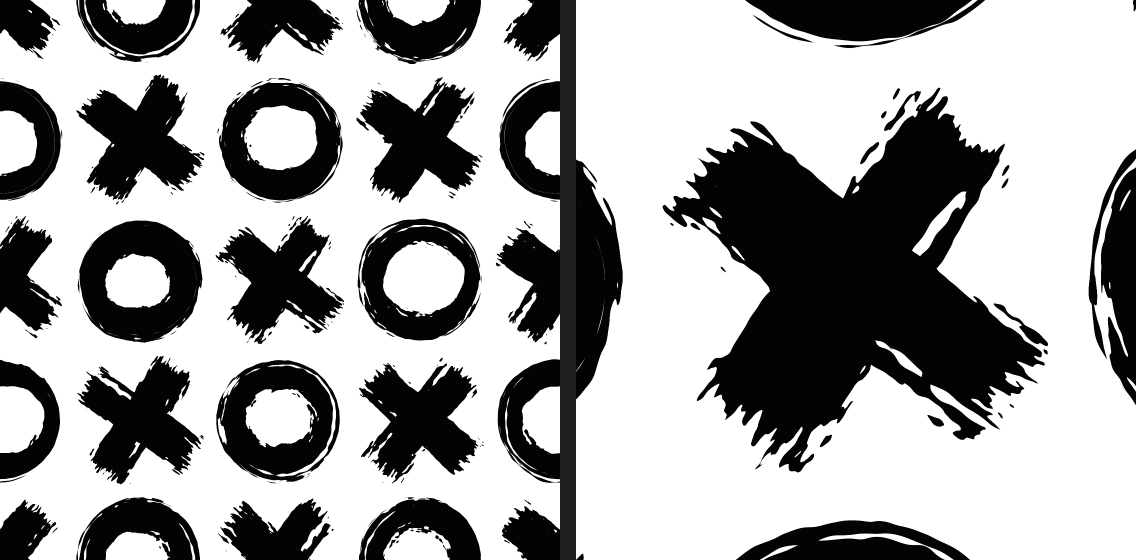
Left, the full canvas; right, a detail of the centre.
Write a Shadertoy shader that draws this pattern.

```glsl
#define CELLS 4.0
#define INK vec3(0.01)
#define PAPER vec3(1.0)
#define RING_RADIUS 0.428
#define HOLE_RADIUS 0.215
#define STROKE_SIZE vec2(0.445, 0.142)
#define CORNER 0.045
#define RAGGED 0.06
#define GAP_WIDTH 0.035
#define SAMPLES 3
#define TAU 6.2831853

float hash(vec3 p) {
    p = fract(p * 0.1031);
    p += dot(p, p.zyx + 31.32);
    return fract((p.x + p.y) * p.z);
}

float cornerSlope(vec2 corner, vec2 offset, float period, float seed) {
    float angle = TAU * hash(vec3(mod(corner.x, period), corner.y, seed));
    return dot(vec2(cos(angle), sin(angle)), offset);
}

// Gradient noise, about -1 to 1, wrapping in x after a whole period
float noise(vec2 p, float period, float seed) {
    vec2 i = floor(p), f = p - i;
    vec2 w = f * f * f * (f * (f * 6.0 - 15.0) + 10.0);
    vec2 e = vec2(1.0, 0.0);
    float low = mix(cornerSlope(i, f, period, seed),
                    cornerSlope(i + e, f - e, period, seed), w.x);
    float high = mix(cornerSlope(i + e.yx, f - e.yx, period, seed),
                     cornerSlope(i + 1.0, f - 1.0, period, seed), w.x);
    return 1.5 * mix(low, high, w.y);
}

// Frays a distance with bristle streaks; st is (along, across) the brush
float bristles(float d, vec2 st, float period, float seed, float dry, float tip) {
    float worn = smoothstep(-0.15, 0.6, noise(st * vec2(1.0, 6.0), period, seed));
    float streak = noise(st * vec2(4.0, 42.0), 4.0 * period, seed + 1.0)
                 + 0.6 * noise(st * vec2(12.0, 75.0), 12.0 * period, seed + 2.0);
    return d + RAGGED * (0.08 + dry * worn + tip) * streak;
}

// Broken hairline running along the brush
float strand(float offset, float along, float period, float seed, float width) {
    float body = noise(vec2(along, 0.5), period, seed)
               + 0.5 * noise(vec2(along * 8.0, offset * 40.0), 8.0 * period, seed + 1.0);
    float drift = 0.015 * noise(vec2(along * 2.0, 0.5), 2.0 * period, seed + 2.0);
    return abs(offset - drift) - width * (body - 0.12);
}

float stroke(vec2 p, float angle, float seed) {
    float c = cos(angle), s = sin(angle);
    p = vec2(c * p.x + s * p.y, c * p.y - s * p.x);
    float dry = hash(vec3(seed, 3.0, 7.0));
    float lean = hash(vec3(seed, 5.0, 2.0)) - 0.5;
    p.y += 0.15 * lean * p.x * p.x;
    vec2 st = vec2(p.x * 2.0, p.y);

    // Rounded bar with a wavering width and slanted ends
    float waver = 0.016 * noise(vec2(st.x * 2.0, sign(p.y) * 2.5), 64.0, seed);
    vec2 q = abs(vec2(p.x + 0.3 * lean * p.y, p.y)) - STROKE_SIZE + CORNER;
    q.y += waver;
    float d = length(max(q, 0.0)) + min(max(q.x, q.y), 0.0) - CORNER;

    float tip = 0.75 * smoothstep(0.28, 0.44, abs(p.x));
    d = bristles(d, st, 64.0, seed + 3.0, 0.25 + 0.75 * dry, tip);
    float gap = strand(p.y - 0.088 * sign(lean), st.x, 64.0, seed + 6.0, GAP_WIDTH);
    return max(d, -gap);
}

float ring(vec2 p, float seed) {
    float r = length(p);
    float along = 4.0 * (atan(p.y, p.x) / TAU + 0.5);
    float dry = hash(vec3(seed, 3.0, 7.0));
    float size = hash(vec3(seed, 8.0, 4.0));
    vec2 shift = 0.05 * vec2(size - 0.5, dry - 0.5);

    // Uneven disc with an oval hole
    float outer = r - RING_RADIUS + 0.012 * noise(vec2(along, 0.5), 4.0, seed);
    float hole = HOLE_RADIUS * mix(0.85, 1.17, size)
               + 0.018 * noise(vec2(along * 3.0, 0.5), 12.0, seed + 1.0);
    float d = max(outer, hole - length((p - shift) / vec2(1.17, 1.0)));

    d = bristles(d, vec2(along, r), 4.0, seed + 3.0, 0.15 + 0.85 * dry, 0.0);
    float gap = strand(r - RING_RADIUS + 0.035, along, 4.0, seed + 6.0, 0.02 * dry);
    float stray = strand(r - RING_RADIUS - 0.012, along, 4.0, seed + 9.0, 0.013);
    return min(max(d, -gap), stray);
}

// Signed distance to the mark of the cell under a canvas position
float mark(vec2 uv) {
    vec2 grid = uv * CELLS + 0.5;
    vec2 id = mod(floor(grid), CELLS);
    vec2 p = fract(grid) - 0.5;
    float seed = 40.0 * (id.x + CELLS * id.y) + 11.0;
    float d;
    if (mod(id.x + id.y, 2.0) < 0.5) {
        float tilt = 0.12 * (hash(vec3(id, 9.0)) - 0.5);
        d = min(stroke(p, 0.92 + tilt, seed), stroke(p, -0.68 + tilt, seed + 20.0));
    } else {
        d = ring(p, seed);
    }
    // Fade the fray out before the cell border
    return d + 4.0 * max(0.0, max(abs(p.x), abs(p.y)) - 0.455);
}

void mainImage(out vec4 fragColor, in vec2 fragCoord) {
    float n = float(SAMPLES);
    float soft = 0.5 * CELLS / (iResolution.y * n);
    float ink = 0.0;
    for (int k = 0; k < SAMPLES * SAMPLES; k++) {
        vec2 jitter = (vec2(k % SAMPLES, k / SAMPLES) + 0.5) / n - 0.5;
        ink += 1.0 - smoothstep(-soft, soft, mark((fragCoord + jitter) / iResolution.xy));
    }
    fragColor = vec4(mix(PAPER, INK, ink / (n * n)), 1.0);
}
```
